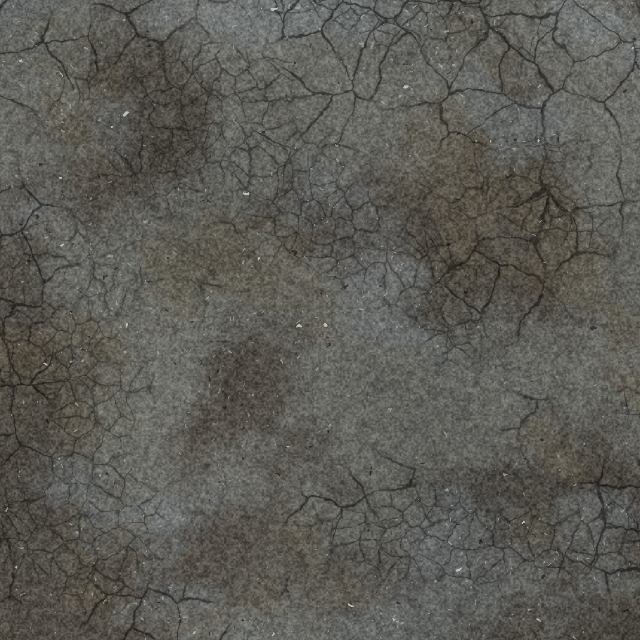
Write a WebGL 1 fragment shader that draws this texture.

```glsl
precision highp float;
// Weathered grey concrete: brown damp patches, pale dusty washes, fine cracks and white flecks.

uniform vec2 u_resolution;

vec2 hash2(vec2 p) {
  vec3 q = fract(vec3(p.xyx) * vec3(0.1031, 0.1030, 0.0973));
  q += dot(q, q.yzx + 33.33);
  return fract((q.xx + q.yz) * q.zy);
}

float noise(vec2 p) {
  vec2 i = floor(p), f = fract(p);
  f = f * f * (3.0 - 2.0 * f);
  return mix(mix(hash2(i).x, hash2(i + vec2(1, 0)).x, f.x),
             mix(hash2(i + vec2(0, 1)).x, hash2(i + vec2(1, 1)).x, f.x), f.y);
}

float fbm(vec2 p) {
  float sum = 0.0, amp = 0.5;
  for (int i = 0; i < 6; i++) {
    sum += amp * noise(p);
    p = mat2(1.6, 1.2, -1.2, 1.6) * p + 17.3;
    amp *= 0.54;
  }
  return sum / 1.06;
}

// Distance to the nearest border between Voronoi cells
float cellEdge(vec2 p) {
  vec2 i = floor(p), f = fract(p), nearest = vec2(0), home = vec2(0);
  float best = 8.0, edge = 8.0;
  for (int y = -1; y <= 1; y++)
    for (int x = -1; x <= 1; x++) {
      vec2 c = vec2(x, y);
      vec2 r = c + hash2(i + c) - f;
      if (dot(r, r) < best) { best = dot(r, r); nearest = r; home = c; }
    }
  for (int y = -2; y <= 2; y++)
    for (int x = -2; x <= 2; x++) {
      vec2 c = home + vec2(x, y);
      vec2 r = c + hash2(i + c) - f;
      vec2 d = r - nearest;
      if (dot(d, d) > 1e-4) edge = min(edge, dot(0.5 * (r + nearest), normalize(d)));
    }
  return edge;
}

// Dark line along the cell borders with a faint soft halo
float crack(vec2 p, float scale, float width, float pixel) {
  float d = cellEdge(p * scale) / scale;
  float w = width * (0.4 + 1.2 * noise(p * 35.0 + scale));
  float line = 1.0 - smoothstep(w - 0.5 * pixel, w + 0.8 * pixel, d);
  return 0.8 * line + 0.2 * (1.0 - smoothstep(0.0, 0.006, d));
}

// Scattered round grains, present in a given share of the cells
float specks(vec2 p, float share, float radius, float pixel) {
  vec2 i = floor(p), h = hash2(i + 71.0);
  float d = length(fract(p) - 0.35 - 0.3 * hash2(i + 13.0));
  float r = radius * (0.5 + h.y);
  return step(1.0 - share, h.x) * (1.0 - smoothstep(r - 0.5 * pixel, r + 0.5 * pixel, d));
}

void main() {
  float pixel = 1.0 / min(u_resolution.x, u_resolution.y);
  vec2 uv = gl_FragCoord.xy * pixel;
  vec2 ragged = vec2(fbm(uv * 14.0 + 3.0), fbm(uv * 14.0 + 41.0)) - 0.5;
  vec2 p = uv + 0.045 * ragged;

  // Broad stains: brown damp areas, grey body, ochre and pale bluish dust
  float body = fbm(p * 5.0 + 8.0);
  vec3 color = mix(vec3(0.305, 0.287, 0.262), vec3(0.415, 0.417, 0.396),
                   smoothstep(0.30, 0.64, body));
  float ochre = smoothstep(0.52, 0.72, fbm(p * 7.0 + 60.0));
  color = mix(color, vec3(0.39, 0.355, 0.285), 0.4 * ochre);
  float dust = smoothstep(0.54, 0.72, fbm(p * vec2(4.0, 6.0) + 25.0));
  color = mix(color, vec3(0.44, 0.465, 0.47), 0.6 * dust);
  color *= 0.91 + 0.18 * noise(uv * 3.0 + 90.0);

  // Sandy grain
  float grain = 0.13 * (noise(uv * 430.0) - 0.5)
              + 0.12 * (noise(uv * 270.0 + 7.0) - 0.5)
              + 0.07 * (noise(uv * 110.0 + 5.0) - 0.5);
  color += grain * vec3(1.0, 1.0, 0.97);

  // Crack networks, each broken up by its own mask
  float coarse = smoothstep(0.44, 0.60, fbm(uv * 5.0 + 130.0));
  float fine = smoothstep(0.42, 0.60, fbm(uv * 6.0 + 170.0));
  float cracks = max(coarse * crack(p, 13.0, 0.0013, pixel),
                     0.75 * fine * crack(p + 0.3, 29.0, 0.0008, pixel));
  color *= 1.0 - 0.48 * cracks;

  // Dark pits
  vec2 q = uv + 0.008 * (vec2(noise(uv * 160.0), noise(uv * 160.0 + 30.0)) - 0.5);
  color *= 1.0 - 0.5 * specks(q * 75.0, 0.025, 0.13, 75.0 * pixel);

  // Pale flecks, thickest in the dust
  float cluster = smoothstep(0.45, 0.70, fbm(uv * 6.0 + 210.0));
  float share = 0.012 + 0.07 * dust + 0.06 * cluster;
  float small = specks(q * 130.0 + 9.0, share, 0.16, 130.0 * pixel);
  float large = specks(q * 48.0 + 4.0, 0.25 * share, 0.11, 48.0 * pixel);
  color = mix(color, vec3(0.66, 0.68, 0.66), 0.75 * small);
  color = mix(color, vec3(0.78, 0.79, 0.76), 0.9 * large);

  gl_FragColor = vec4(clamp(color, 0.0, 1.0), 1.0);
}
```
